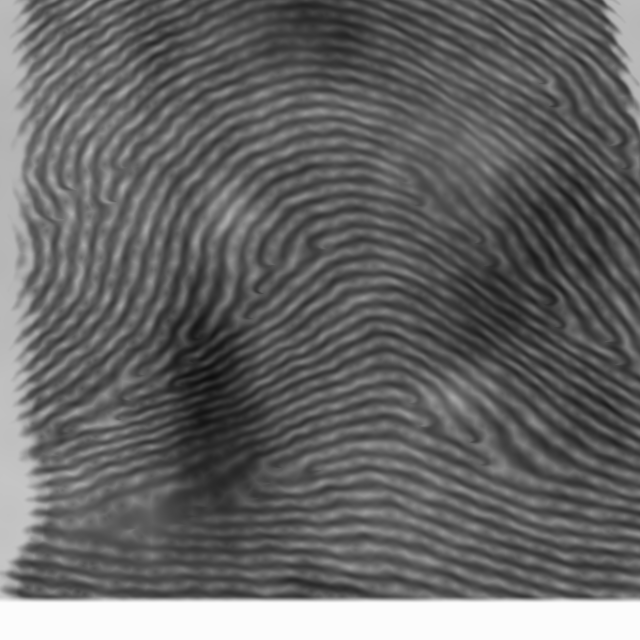
Give the GLSL for this pattern, as a WebGL 2 fragment shader.

```glsl
#version 300 es
precision highp float;
// Inked skin ridges forming a tented arch, on grey paper above a white strip.
uniform vec2 u_resolution;
out vec4 fragColor;

vec2 hash2(vec2 p) {
  vec3 q = fract(p.xyx * vec3(0.1031, 0.103, 0.0973));
  q += dot(q, q.yzx + 33.33);
  return fract((q.xx + q.yz) * q.zy);
}

// Distance to the nearest scattered cell point
float cellular(vec2 p) {
  float nearest = 2.0;
  for (int j = -1; j <= 1; j++)
    for (int i = -1; i <= 1; i++) {
      vec2 cell = floor(p) + vec2(i, j);
      nearest = min(nearest, length(cell + hash2(cell) - p));
    }
  return nearest;
}

float blob(vec2 p, vec2 center, vec2 radius) {
  vec2 q = (p - center) / radius;
  return exp(-dot(q, q));
}

// Layered sines that make the ridges waver
vec2 waver(vec2 p) {
  vec2 w = vec2(0.0);
  float freq = 17.0, amp = 0.0025;
  for (int i = 0; i < 4; i++) {
    w += amp * sin(freq * p.yx + vec2(1.3, 4.1) + 0.7 * freq * p.xy);
    freq *= 2.1;
    amp *= 0.62;
  }
  return w;
}

// Ridge count and clarity: nearly level below, a leaning tent above
vec2 ridgeField(vec2 p) {
  float rise = smoothstep(0.04, 0.6, p.y);
  float apex = mix(0.61, 0.48, smoothstep(0.4, 0.95, p.y));
  float roundness = mix(0.04, 0.2, smoothstep(0.45, 0.95, p.y));
  float d = p.x - apex;
  float phase = 36.0 * p.y + 5.0 * p.y * p.y;
  phase += 32.0 * rise * (sqrt(d * d + roundness * roundness) - roundness);
  phase += 5.0 * (1.0 - rise) * smoothstep(0.4, 1.1, p.x);

  // Ridge endings: each removes one ridge on its outer side
  float clarity = 1.0;
  for (int i = 0; i < 40; i++) {
    float side = i < 24 ? -1.0 : 1.0;
    float n = float(i);
    float h = fract(n * 0.618 + 0.31);
    float reach = 0.05 + 0.42 * fract(n * 0.755 + 0.17);
    float height = side < 0.0 ? 0.17 + 0.6 * pow(h, 1.5) : 0.22 + 0.65 * h;
    vec2 q = p - vec2(0.56 + side * reach, height);
    float spread = 0.4 * side * q.x;
    phase -= spread > 0.0 ? 0.5 * q.y / length(vec2(q.y, spread))
                          : (q.y < 0.0 ? -0.5 : 0.5);
    clarity *= smoothstep(-0.004, 0.018, length(q));
  }
  return vec2(phase, clarity);
}

// Uneven ink: dark smudges and pale worn spots
float inkTone(vec2 p) {
  float tone = 0.0;
  tone -= 0.16 * blob(p, vec2(0.34, 0.31), vec2(0.08, 0.15));
  tone -= 0.10 * blob(p, vec2(0.31, 0.46), vec2(0.06, 0.11));
  tone -= 0.12 * blob(p, vec2(0.51, 0.97), vec2(0.11, 0.08));
  tone -= 0.11 * blob(p, vec2(0.76, 0.51), vec2(0.09, 0.10));
  tone -= 0.10 * blob(p, vec2(0.88, 0.64), vec2(0.10, 0.13));
  tone -= 0.07 * blob(p, vec2(0.95, 0.36), vec2(0.10, 0.08));
  tone -= 0.06 * blob(p, vec2(0.25, 0.93), vec2(0.06));
  tone -= 0.09 * blob(p, vec2(0.51, 0.08), vec2(0.08, 0.02));
  tone += 0.08 * blob(p, vec2(0.75, 0.77), vec2(0.08, 0.06));
  tone += 0.11 * blob(p, vec2(0.36, 0.66), vec2(0.05, 0.06));
  tone += 0.11 * blob(p, vec2(0.71, 0.38), vec2(0.06, 0.04));
  tone += 0.06 * blob(p, vec2(0.61, 0.74), vec2(0.03));
  tone += 0.10 * blob(p, vec2(0.11, 0.75), vec2(0.14, 0.25));
  tone += 0.06 * blob(p, vec2(0.13, 0.25), vec2(0.14, 0.09));
  tone += 0.06 * blob(p, vec2(0.48, 0.82), vec2(0.12, 0.05));
  tone += 0.06 * blob(p, vec2(0.62, 0.20), vec2(0.13, 0.15));
  return 0.355 + 1.2 * tone;
}

// Ridge contrast, weaker where the ink is smeared
float ridgeContrast(vec2 p) {
  float c = 0.11;
  c *= 1.0 - 0.75 * blob(p, vec2(0.34, 0.30), vec2(0.08, 0.16));
  c *= 1.0 - 0.65 * blob(p, vec2(0.47, 0.95), vec2(0.14, 0.07));
  c *= 1.0 - 0.60 * blob(p, vec2(0.70, 0.76), vec2(0.11, 0.14));
  c *= 1.0 - 0.45 * blob(p, vec2(0.75, 0.52), vec2(0.09, 0.11));
  c *= 1.0 - 0.50 * blob(p, vec2(0.22, 0.16), vec2(0.15, 0.10));
  return c;
}

void main() {
  vec2 p = gl_FragCoord.xy / u_resolution;
  float beads = cellular(p * 42.0) - 0.48;
  float mottle = cellular(p * 17.0 + 7.0) - 0.48;
  float patchy = 1.0 + 0.6 * smoothstep(0.4, 0.1, p.x);
  vec2 ridge = ridgeField(p + waver(p));
  float wave = ridge.y * cos(6.28318 * ridge.x + 1.2 * mottle);
  float shade = inkTone(p) + ridgeContrast(p) * wave * (1.0 + 1.1 * patchy * beads);
  shade += 0.06 * patchy * beads + 0.09 * mottle;

  // Paper shows past the ragged left edge and the upper right slant
  float leftEdge = 0.042 + 0.022 * blob(p, vec2(0.0, 0.22), vec2(1.0, 0.08))
                 - 0.025 * smoothstep(0.17, 0.1, p.y);
  float rightEdge = 0.945 + 0.26 * (1.0 - p.y);
  float ragged = 0.006 * wave + 0.014 * beads;
  float inked = smoothstep(-0.022, 0.022, p.x - leftEdge - ragged)
              * smoothstep(-0.016, 0.014, rightEdge - p.x - ragged);
  float paper = 0.74 + 0.03 * sin(5.0 * p.y + 1.0) + 0.02 * mottle;
  shade = mix(paper, shade, inked);

  // White strip along the bottom
  shade = mix(0.99, shade, smoothstep(0.057, 0.069, p.y));
  fragColor = vec4(vec3(clamp(shade, 0.0, 1.0)), 1.0);
}
```
